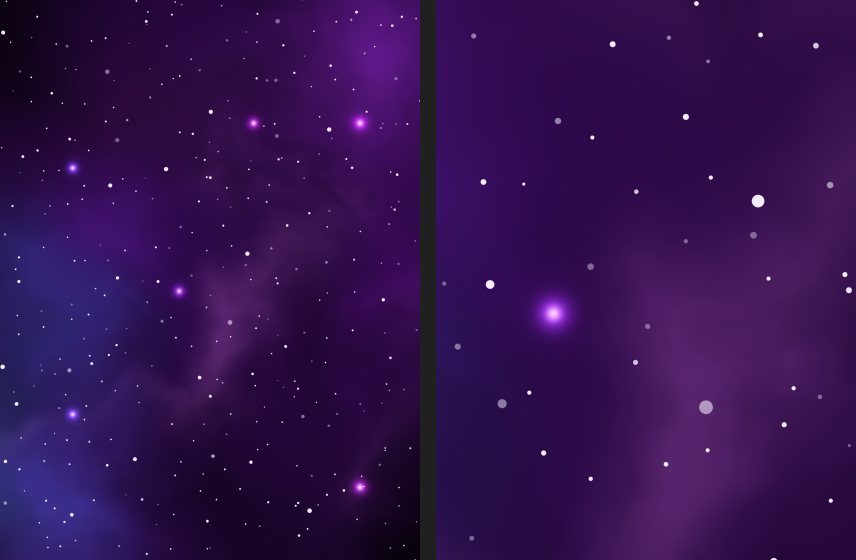
Left, the full canvas; right, a detail of the centre.
Write a Shadertoy shader that draws this background.

```glsl
// Violet and blue nebula with misty wisps, scattered stars and a few glowing suns.

float hash(vec2 p) {
    vec3 q = fract(vec3(p.xyx) * 0.1031);
    q += dot(q, q.yzx + 33.33);
    return fract((q.x + q.y) * q.z);
}

float noise(vec2 p) {
    vec2 i = floor(p), f = fract(p);
    f = f * f * (3.0 - 2.0 * f);
    return mix(mix(hash(i), hash(i + vec2(1, 0)), f.x),
               mix(hash(i + vec2(0, 1)), hash(i + vec2(1, 1)), f.x), f.y);
}

float fbm(vec2 p) {
    float sum = 0.0, amp = 0.5;
    for (int i = 0; i < 5; i++) {
        sum += amp * noise(p);
        p = mat2(1.6, 1.2, -1.2, 1.6) * p + 17.3;
        amp *= 0.48;
    }
    return sum;
}

// Soft round patch of light or shade
float blob(vec2 p, vec2 centre, vec2 radius) {
    vec2 d = (p - centre) / radius;
    return exp(-dot(d, d));
}

// Soft streak along the segment a-b
float streak(vec2 p, vec2 a, vec2 b, float width) {
    vec2 ab = b - a;
    float t = clamp(dot(p - a, ab) / dot(ab, ab), 0.0, 1.0);
    float d = length(p - a - ab * t) / width;
    return exp(-d * d);
}

vec3 nebula(vec2 p) {
    vec2 warp = vec2(fbm(p * 5.0 + 3.0), fbm(p * 5.0 + 41.0)) - 0.48;
    vec2 q = p + warp * 0.2;
    float cloud = fbm(p * 6.0 + warp * 1.5 + 9.0);

    // Purple field, lighter to the right and at the upper right
    vec3 col = vec3(0.145, 0.025, 0.24);
    col = mix(col, vec3(0.24, 0.04, 0.36), 0.75 * blob(q, vec2(0.72, 0.58), vec2(0.19, 0.36)));
    col = mix(col, vec3(0.35, 0.09, 0.50), 0.9 * blob(q, vec2(0.63, 0.90), vec2(0.17, 0.15)));
    col = mix(col, vec3(0.22, 0.05, 0.29), 0.7 * blob(q, vec2(0.30, 0.80), vec2(0.20, 0.12)));
    col = mix(col, vec3(0.28, 0.07, 0.47), 0.8 * blob(q, vec2(0.21, 0.61), vec2(0.09, 0.08)));

    // Blue light along the left and lower left
    col = mix(col, vec3(0.20, 0.16, 0.50), 0.9 * blob(q, vec2(0.06, 0.45), vec2(0.15, 0.13)));
    col = mix(col, vec3(0.24, 0.19, 0.58), 0.95 * blob(q, vec2(0.11, 0.10), vec2(0.14, 0.22)));
    col = mix(col, vec3(0.15, 0.21, 0.43), 0.8 * blob(q, vec2(-0.02, 0.20), vec2(0.08, 0.20)));

    // Pale wisps
    float mist = streak(q, vec2(0.42, 0.70), vec2(0.58, 0.67), 0.055);
    mist = max(mist, streak(q, vec2(0.58, 0.67), vec2(0.45, 0.50), 0.05));
    mist = max(mist, streak(q, vec2(0.45, 0.50), vec2(0.39, 0.29), 0.055));
    mist = max(mist, 0.8 * streak(q, vec2(0.39, 0.27), vec2(0.20, 0.31), 0.035));
    mist = max(mist, 0.8 * streak(q, vec2(0.20, 0.31), vec2(0.00, 0.25), 0.035));
    mist = max(mist, 0.6 * streak(q, vec2(0.76, 0.42), vec2(0.62, 0.06), 0.06));
    col += vec3(0.15, 0.10, 0.13) * mist * smoothstep(0.2, 0.75, cloud);

    // Cloud shading and dark pockets
    col *= 0.72 + 0.58 * cloud;
    col *= 1.0 - 0.75 * blob(q, vec2(0.00, 0.96), vec2(0.20, 0.22));
    col *= 1.0 - 0.85 * blob(q, vec2(0.76, 0.00), vec2(0.13, 0.20));
    col *= 1.0 - 0.35 * blob(q, vec2(0.42, 0.10), vec2(0.16, 0.18));
    col *= 1.0 - 0.30 * blob(q, vec2(0.54, 0.42), vec2(0.06, 0.16));
    return col;
}

// One jittered star per chosen grid cell; returns its opacity
float stars(vec2 p, float cell, float share, vec2 radii, float seed) {
    vec2 id = floor(p / cell);
    vec2 key = id + seed;
    vec2 jitter = vec2(hash(key + 11.7), hash(key + 57.1));
    vec2 centre = (id + 0.12 + 0.76 * jitter) * cell;
    float size = hash(key + 83.9);
    float radius = mix(radii.x, radii.y, size * size);
    float edge = 0.7 / iResolution.y;
    float disc = 1.0 - smoothstep(radius - edge, radius + edge, length(p - centre));
    float opacity = mix(0.4, 1.0, smoothstep(0.1, 0.4, hash(key + 29.3)));
    return disc * opacity * step(hash(key), share);
}

void mainImage(out vec4 fragColor, in vec2 fragCoord) {
    vec2 p = fragCoord / iResolution.y;
    vec3 col = nebula(p);

    // Fine, medium and large stars
    float light = stars(p, 0.047, 0.55, vec2(0.0012, 0.0021), 5.0);
    light = max(light, stars(p + 0.013, 0.031, 0.13, vec2(0.0009, 0.0018), 131.0));
    light = max(light, stars(p + 0.029, 0.085, 0.55, vec2(0.0022, 0.0042), 217.0));
    col = mix(col, vec3(0.96, 0.93, 1.0), light);

    // Glowing suns: three on the left, three on the right
    for (int i = 0; i < 6; i++) {
        float row = mod(float(i), 3.0);
        float bend = 0.19 * mod(row, 2.0);
        vec2 centre = i < 3 ? vec2(0.13 + bend, 0.70 - 0.22 * row)
                            : vec2(0.643 - bend, 0.13 + 0.65 * min(row, 1.0));
        float size = i < 3 ? 0.75 : 1.0 - bend;
        float d = length(p - centre) / size;
        vec3 halo = mix(vec3(0.40, 0.22, 0.85), vec3(0.62, 0.10, 0.72), smoothstep(0.1, 0.5, centre.x));
        col += halo * (0.75 * exp(-d * d / 0.00016) + 0.28 * exp(-d / 0.011));
        col = mix(col, vec3(1.0, 0.80, 0.97), exp(-d * d / 0.00003));
    }
    fragColor = vec4(clamp(col, 0.0, 1.0), 1.0);
}
```
